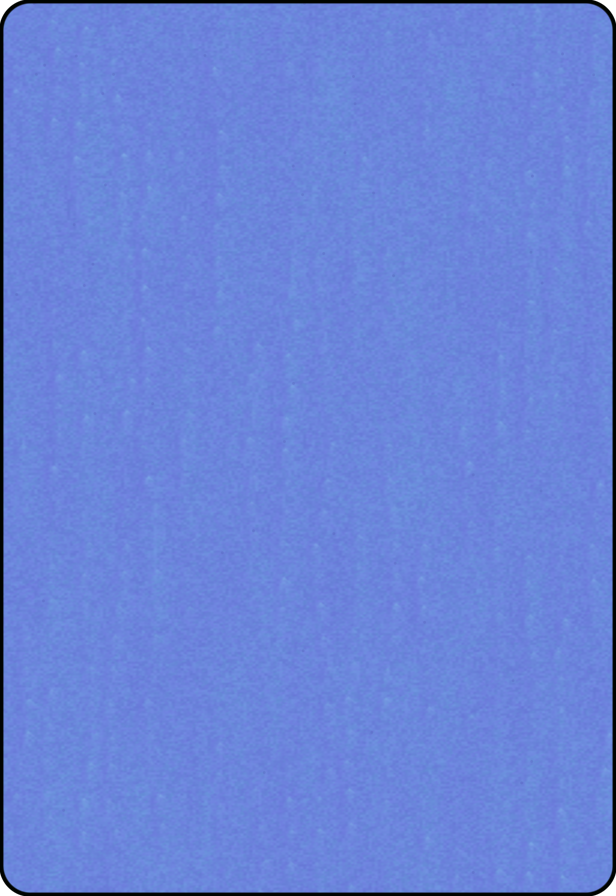
Reproduce this texture procedurally as a Shadertoy shader.

```glsl
// Blue woven card with columns of faint pale tufts and a thin black rounded border.

const vec2 GRID = vec2(18.0, 28.0);   // tuft columns and rows
const float BORDER = 0.0038;
const float CORNER = 0.034;
const vec3 BLUE = vec3(0.42, 0.525, 0.863);
const vec3 VIOLET = vec3(0.425, 0.455, 0.862);
const vec3 TEAL = vec3(0.405, 0.61, 0.855);
const vec3 PALE = vec3(0.49, 0.67, 0.90);
const vec3 SPECK = vec3(0.35, 0.41, 0.76);
const vec3 INK = vec3(0.0, 0.01, 0.0);
const vec3 PAPER = vec3(1.0);

float hash(vec2 p) {
    vec3 q = fract(vec3(p.xyx) * 0.1031);
    q += dot(q, q.yzx + 33.33);
    return fract((q.x + q.y) * q.z);
}

float noise(vec2 p) {
    vec2 i = floor(p), f = fract(p);
    f = f * f * (3.0 - 2.0 * f);
    return mix(mix(hash(i), hash(i + vec2(1, 0)), f.x),
               mix(hash(i + vec2(0, 1)), hash(i + vec2(1, 1)), f.x), f.y);
}

float roundedBox(vec2 p, vec2 halfSize, float radius) {
    vec2 q = abs(p) - halfSize + radius;
    return length(max(q, 0.0)) + min(max(q.x, q.y), 0.0) - radius;
}

// Bright tip, a curved arm falling to the right and a ragged fan below
float tuft(vec2 p, float rag) {
    float tip = exp(-dot(p, p) / 0.000006);
    float arc = p.y + 0.55 * abs(p.x) + 25.0 * p.x * p.x;
    float arm = exp(-arc * arc / 0.0000025 - pow((p.x - 0.002) / 0.005, 2.0));
    float spread = 0.0035 + 0.35 * max(-p.y, 0.0);
    float fan = exp(-p.x * p.x / (spread * spread));
    fan *= smoothstep(0.003, -0.003, arc) * exp(min(p.y, 0.0) / 0.010);
    return 0.35 * tip + 0.35 * arm + 0.55 * fan * (0.5 + rag);
}

// x: pale tufts, y: violet streaks beside them
vec2 tuftLayer(vec2 uv, vec2 cellSize) {
    vec2 sum = vec2(0.0);
    float column = floor(uv.x / cellSize.x);
    float rag = noise(uv * 330.0 + 9.0);
    for (int i = -1; i <= 1; i++) {
        float cx = column + float(i);
        float shift = hash(vec2(cx, 7.0));
        float row = floor(uv.y / cellSize.y - shift);
        for (int j = -1; j <= 1; j++) {
            vec2 id = vec2(cx, row + float(j));
            vec2 jitter = vec2(hash(id + 11.0), hash(id + 23.0)) - 0.5;
            float drift = noise(vec2(cx * 5.3, id.y * 0.22)) - 0.5;
            vec2 center = (id + vec2(0.5 + 0.7 * drift, 0.5 + shift)
                          + jitter * vec2(0.2, 0.25)) * cellSize;
            float cluster = noise(id * vec2(0.83, 0.33) + 41.0);
            float strength = smoothstep(0.2, 0.6, cluster) * (0.3 + 0.7 * hash(id + 57.0));
            vec2 p = uv - center;
            sum.x += strength * tuft(p, rag);
            vec2 s = (p + vec2(0.008, 0.007)) / vec2(0.004, 0.015);
            sum.y += strength * exp(-dot(s, s));
        }
    }
    return sum;
}

// Slanted fine grain, from -0.5 to 0.5
float weave(vec2 uv) {
    vec2 slanted = vec2(uv.x + 0.6 * uv.y, uv.y - 0.4 * uv.x);
    float fine = noise(slanted * vec2(270.0, 400.0));
    float coarse = noise(slanted * vec2(110.0, 200.0) + 19.0);
    return mix(fine, coarse, 0.35) - 0.5;
}

// Rare tiny darker dots
float specks(vec2 uv) {
    vec2 g = uv * 90.0;
    vec2 id = floor(g);
    vec2 center = 0.3 + 0.4 * vec2(hash(id + 3.0), hash(id + 5.0));
    float dotMask = smoothstep(0.22, 0.06, length(fract(g) - center));
    return dotMask * step(0.992, hash(id + 71.0));
}

void mainImage(out vec4 fragColor, in vec2 fragCoord) {
    vec2 uv = fragCoord / iResolution.y;
    vec2 size = vec2(iResolution.x / iResolution.y, 1.0);
    float pixel = 1.0 / iResolution.y;

    // Cloth: grain in hue and light, plus soft vertical bands
    float grain = weave(uv);
    float bands = noise(uv * vec2(52.0, 9.0) + 5.0) - 0.5;
    float tone = 0.95 * grain + 0.42 * bands - 0.01;
    vec3 color = mix(BLUE, TEAL, max(tone, 0.0));
    color = mix(color, VIOLET, max(-tone, 0.0));
    color += 0.045 * (noise(uv * vec2(300.0, 380.0) + 63.0) - 0.5);

    // Tufts, streaks and specks
    vec2 marks = tuftLayer(uv, size / GRID);
    color = mix(color, VIOLET, 0.5 * min(marks.y, 1.0));
    color = mix(color, PALE, 0.72 * min(marks.x, 1.0));
    color = mix(color, SPECK, 0.5 * specks(uv));

    // Border and rounded corners
    float d = roundedBox(uv - 0.5 * size, 0.5 * size, CORNER);
    color = mix(color, INK, smoothstep(-pixel, pixel, d + BORDER));
    color = mix(color, PAPER, smoothstep(0.0, 1.5 * pixel, d));
    fragColor = vec4(color, 1.0);
}
```
